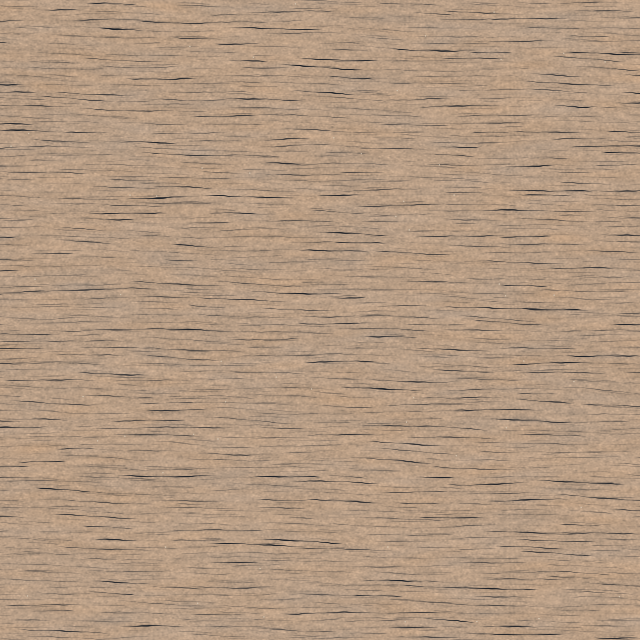
This texture is drawn by a three.js fragment shader. Its source:

```glsl
// Weathered tan wood with fine, dark, nearly horizontal cracks.
varying vec2 vUv;

vec3 hash3(vec2 p) {
  vec3 q = fract(p.xyx * vec3(0.1031, 0.1030, 0.0973));
  q += dot(q, q.yxz + 33.33);
  return fract((q.xxy + q.yzz) * q.zyx);
}

// Cellular noise: soft blobs of random sign, centred on zero.
float grain(vec2 p) {
  vec2 base = floor(p);
  float sum = 0.0;
  for (int j = -1; j <= 1; j++) {
    for (int i = -1; i <= 1; i++) {
      vec2 id = base + vec2(float(i), float(j));
      vec3 h = hash3(id + 17.0);
      float d = length(p - id - h.xy);
      sum += (h.z - 0.5) * (1.0 - smoothstep(0.0, 1.0, d));
    }
  }
  return sum;
}

// Rows of tapered cracks; x is the dark core, y the stained rim.
vec2 cracks(vec2 p, vec2 cell, float seed) {
  vec2 result = vec2(0.0);
  for (int j = -1; j <= 1; j++) {
    float row = floor(p.y / cell.y) + float(j);
    float x = p.x / cell.x + 9.0 * hash3(vec2(row, seed)).x;
    for (int i = -1; i <= 1; i++) {
      vec2 id = vec2(floor(x) + float(i), row);
      vec3 place = hash3(id + seed);
      vec3 shape = hash3(id + seed + 71.0);
      vec2 d = vec2(x, p.y / cell.y) - id - 0.2 - 0.6 * place.xy;
      d *= cell;
      float along = d.x / (cell.x * mix(0.22, 0.60, shape.x));
      float taper = max(1.0 - along * along, 0.0);
      float slope = (shape.y - 0.5) * 0.07 - 0.018;
      float wiggle = 0.0003 * sin(d.x * 110.0 + place.z * 40.0)
                   + 0.00015 * sin(d.x * 310.0 + shape.z * 40.0);
      float dist = abs(d.y - slope * d.x - wiggle);

      // Depth comes and goes along the crack.
      float pulse = 0.72 + 0.28 * sin(d.x * 85.0 + shape.y * 40.0);
      float width = 0.0005 * taper * shape.z * pulse;
      float depth = mix(0.30, 1.0, shape.z * shape.z) * pulse * smoothstep(0.0, 0.6, taper);
      float core = depth * (1.0 - smoothstep(width, width + 0.0010, dist));
      float rim = place.z * taper * (1.0 - smoothstep(0.0, 0.005, dist));
      result = max(result, vec2(core, rim));
    }
  }
  return result;
}

// Rare pale flecks of dust.
float flecks(vec2 p) {
  vec2 id = floor(p * 40.0);
  vec3 h = hash3(id + 211.0);
  float d = length(p - (id + 0.1 + 0.8 * h.xy) / 40.0);
  return step(0.97, h.z) * (1.0 - smoothstep(0.0004, 0.0018, d));
}

void main() {
  // Layered sines bend the fibres gently.
  vec2 p = vUv;
  p.y += 0.0020 * sin(p.x * 15.0 + 5.0 * sin(p.y * 9.0))
       + 0.0006 * sin(p.x * 41.0 + p.y * 61.0);

  // Streaks from broad to fine, then a speckle of short fibres.
  float tone = 0.935
             + 0.05 * grain(p * vec2(7.0, 36.0))
             + 0.12 * grain(p * vec2(24.0, 150.0) + 31.0)
             + 0.19 * grain(p * vec2(110.0, 300.0) + 57.0)
             + 0.30 * grain(p * vec2(310.0, 430.0) + 83.0);
  float warmth = grain(p * vec2(16.0, 80.0) + 93.0);

  vec2 deep = cracks(p, vec2(0.14, 0.0125), 3.0);
  vec2 faint = cracks(p + vec2(0.037, 0.005), vec2(0.09, 0.0105), 131.0);
  tone -= 0.15 * deep.y + 0.06 * faint.y;

  vec3 greyBrown = vec3(0.40, 0.36, 0.32);
  vec3 paleTan = vec3(0.75, 0.64, 0.54);
  vec3 blueBlack = vec3(0.10, 0.12, 0.15);
  vec3 wood = mix(greyBrown, paleTan, tone) + vec3(0.02, 0.0, -0.02) * warmth;

  wood = mix(wood, blueBlack, max(deep.x, faint.x * 0.35));
  wood = mix(wood, vec3(0.86, 0.81, 0.73), 0.7 * flecks(vUv));
  gl_FragColor = vec4(wood, 1.0);
}
```
